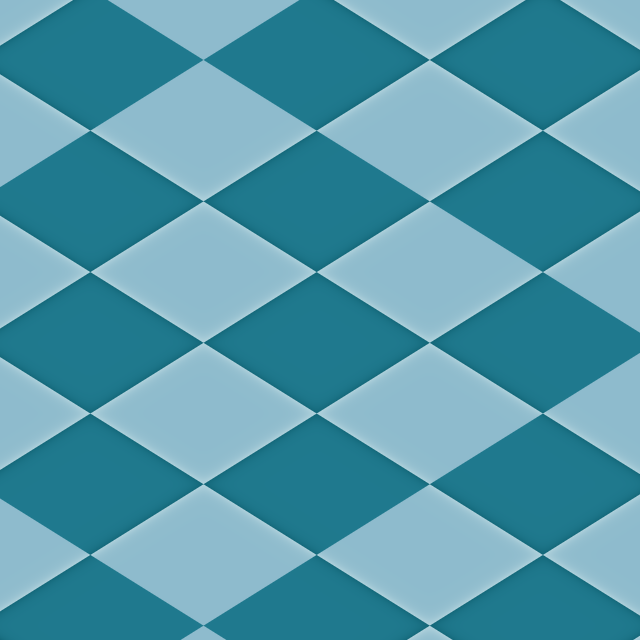
Reproduce this pattern procedurally as a Shadertoy shader.

```glsl
const vec3 DARK = vec3(0.122, 0.475, 0.555);
const vec3 LIGHT = vec3(0.558, 0.735, 0.802);
const vec3 DARK_RIM = vec3(0.075, 0.405, 0.475);
const vec3 LIGHT_RIM = vec3(0.695, 0.825, 0.865);

const vec2 DIAMOND = vec2(0.35355, 0.22097);  // full width and height
const vec2 ORIGIN = vec2(0.3180, 0.9063);     // crossing of two plain lines
const float PLAIN_EVERY = 4.0;                // every fourth line has no rim
const float RIM_FALLOFF = 0.0068;

// Square wave that changes sign at each integer, softened over one pixel
vec2 squareWave(vec2 nearest, vec2 dist, float pixel) {
    vec2 parity = 1.0 - 2.0 * mod(nearest, 2.0);
    return parity * clamp(2.0 * dist / pixel, -1.0, 1.0);
}

// Rim strength beside the nearest line of each family
vec2 rimGlow(vec2 nearest, vec2 dist) {
    vec2 rimmed = step(0.5, mod(nearest, PLAIN_EVERY));
    return rimmed * exp(-abs(dist) / RIM_FALLOFF);
}

void mainImage(out vec4 fragColor, in vec2 fragCoord) {
    float pixel = 1.0 / iResolution.y;
    vec2 p = (fragCoord * pixel - ORIGIN) / DIAMOND;

    // Both diagonal line families lie on integers
    vec2 grid = vec2(p.x + p.y, p.x - p.y);
    float spacing = DIAMOND.x * DIAMOND.y / length(DIAMOND);
    vec2 nearest = floor(grid + 0.5);
    vec2 dist = (grid - nearest) * spacing;

    // Alternating diamonds
    vec2 wave = squareWave(nearest, dist, pixel);
    float darkMask = 0.5 + 0.5 * wave.x * wave.y;

    // Pale rims inside light diamonds, shaded rims inside dark ones
    vec2 glow = rimGlow(nearest, dist);
    float rim = 1.0 - (1.0 - glow.x) * (1.0 - glow.y);
    vec3 lightColor = mix(LIGHT, LIGHT_RIM, rim);
    vec3 darkColor = mix(DARK, DARK_RIM, rim);

    fragColor = vec4(mix(lightColor, darkColor, darkMask), 1.0);
}
```
